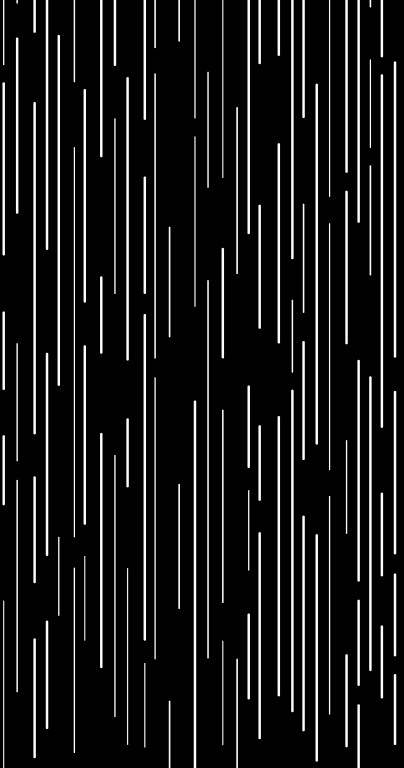
A Shadertoy shader for this pattern:

```glsl
// Thin white vertical dashes with round ends on black, like falling rain.
// The canvas is split into columns; each column walks upward from its foot,
// laying dashes of random length, gap and thickness as capsule distances.

const float COLUMNS = 57.0;         // columns per canvas height
const int MAX_DASHES = 10;          // dashes tried in one column
const float THICK = 0.0032;         // stroke widths in canvas heights
const float THIN_MIN = 0.0013;
const float THIN_MAX = 0.0021;
const vec3 BACKGROUND = vec3(0.0);
const vec3 STROKE = vec3(0.99);

float hash(float column, float index) {
    vec3 q = fract(vec3(column, index, column) * vec3(0.1031, 0.1030, 0.0973) + 0.137);
    q += dot(q, q.yzx + 33.33);
    return fract((q.x + q.y) * q.z);
}

// Distance to an upright capsule on x = 0 spanning bottom to top.
float capsule(vec2 p, float bottom, float top, float radius) {
    float y = p.y - clamp(p.y, bottom + radius, top - radius);
    return length(vec2(p.x, y)) - radius;
}

float dashWidth(float pick, float fine) {
    return pick < 0.55 ? THICK : mix(THIN_MIN, THIN_MAX, fine);
}

// Nearest distance to the dashes of one column.
float columnDashes(vec2 p, float column) {
    bool sparse = hash(column, 2.0) < 0.13;
    float bottom = mix(-0.012, 0.03, hash(column, 3.0))
                 + 0.22 * pow(hash(column, 4.0), 5.0);
    float nearest = 1.0;
    for (int i = 0; i < MAX_DASHES; i++) {
        float seed = 10.0 + 5.0 * float(i);
        float size = 0.09 + 0.42 * pow(hash(column, seed), 1.5);
        float gap = 0.022 + 0.2 * pow(hash(column, seed + 1.0), 2.0);
        float width = dashWidth(hash(column, seed + 2.0), hash(column, seed + 3.0));
        if (sparse) {
            size = mix(0.09, 0.23, hash(column, seed));
            gap += 0.45;
            width = THIN_MAX;
        }
        nearest = min(nearest, capsule(p, bottom, bottom + size, 0.5 * width));
        bottom += size + gap;
    }
    return nearest;
}

void mainImage(out vec4 fragColor, in vec2 fragCoord) {
    float pixel = 1.0 / iResolution.y;
    vec2 p = fragCoord * pixel;

    // Jittered column centre, kept well inside its own cell
    float column = floor(p.x * COLUMNS);
    float centre = (column + 0.5 + 0.5 * (hash(column, 1.0) - 0.5)) / COLUMNS;

    float d = columnDashes(vec2(p.x - centre, p.y), column);
    float coverage = clamp(0.5 - d / pixel, 0.0, 1.0);
    fragColor = vec4(mix(BACKGROUND, STROKE, coverage), 1.0);
}
```
